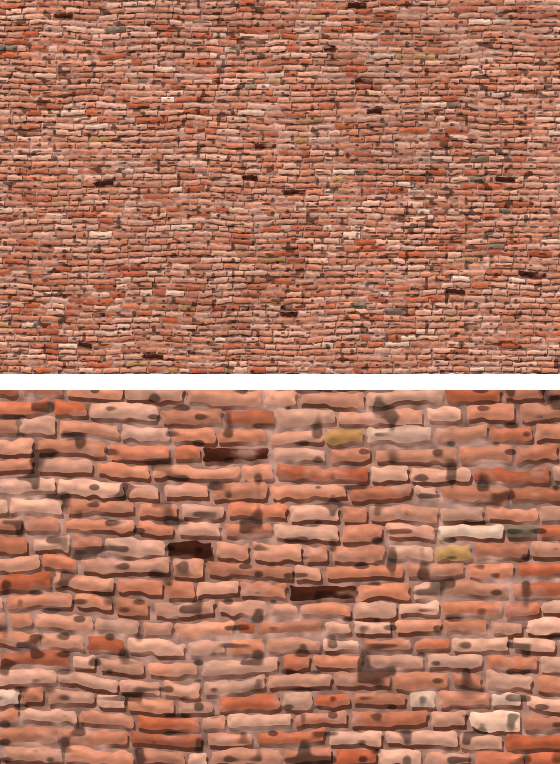
Top: the whole. Bottom: its middle third, enlarged.
Reproduce this texture procedurally as a Shadertoy shader.

```glsl
#define ROWS 58.0
#define BRICK_LENGTH 2.75
#define LENGTH_JITTER 0.62
#define JOINT 0.10
#define EDGE_WEAR 0.20
#define ROW_WAVE 0.75
#define SHADOW_SHIFT vec2(-0.10, 0.23)
#define SHADOW_DEPTH 0.92
#define GRAIN 0.30
#define MORTAR_SMEAR 0.55

const vec3 CLAY = vec3(0.76, 0.48, 0.365);
const vec3 PEACH = vec3(0.83, 0.61, 0.51);
const vec3 RED = vec3(0.69, 0.33, 0.21);
const vec3 CREAM = vec3(0.88, 0.74, 0.64);
const vec3 OCHRE = vec3(0.68, 0.52, 0.31);
const vec3 SLATE = vec3(0.42, 0.37, 0.33);
const vec3 HOLLOW = vec3(0.25, 0.12, 0.08);
const vec3 MORTAR = vec3(0.71, 0.54, 0.48);
const vec3 SHADOW = vec3(0.33, 0.18, 0.13);

float hash(vec2 p) {
    return fract(sin(dot(p, vec2(127.1, 311.7))) * 43758.5453);
}

float noise(vec2 p) {
    vec2 i = floor(p), f = fract(p);
    f = f * f * (3.0 - 2.0 * f);
    return mix(mix(hash(i), hash(i + vec2(1, 0)), f.x),
               mix(hash(i + vec2(0, 1)), hash(i + vec2(1, 1)), f.x), f.y);
}

float fbm(vec2 p) {
    float sum = 0.0, weight = 0.5;
    for (int i = 0; i < 4; i++) {
        sum += weight * noise(p);
        p = p * 2.03 + 17.3;
        weight *= 0.5;
    }
    return sum / 0.9375;
}

// Position of the joint to the left of a brick
float jointAt(float index, float row) {
    return index + LENGTH_JITTER * (hash(vec2(index, row + 71.0)) - 0.5);
}

// Signed distance to the nearest brick, in row heights; id names the brick
float brickDistance(vec2 p, out vec2 id) {
    p.y += ROW_WAVE * (noise(p * vec2(0.13, 0.21)) - 0.5)
         + 0.22 * (noise(p * vec2(0.7, 0.9) + 40.0) - 0.5);
    float row = floor(p.y);
    float stretch = BRICK_LENGTH * mix(0.8, 1.25, hash(vec2(row, 3.0)));
    float x = p.x / stretch + 9.0 * hash(vec2(row, 8.0));
    float index = floor(x);
    if (x < jointAt(index, row)) index -= 1.0;
    else if (x >= jointAt(index + 1.0, row)) index += 1.0;
    id = vec2(index, row);

    float left = jointAt(index, row), right = jointAt(index + 1.0, row);
    vec2 center = vec2(0.5 * (left + right) * stretch,
                       0.5 + 0.10 * (hash(id + 5.0) - 0.5));
    vec2 halfSize = vec2(0.5 * (right - left) * stretch - JOINT,
                         0.5 - JOINT - 0.09 * hash(id + 9.0));
    vec2 local = vec2(x * stretch, p.y - row) - center;
    local.y += local.x * 0.10 * (hash(id + 13.0) - 0.5);
    vec2 d = abs(local) - halfSize + 0.13;
    float box = length(max(d, 0.0)) + min(max(d.x, d.y), 0.0) - 0.13;
    return box + EDGE_WEAR * (noise(p * vec2(2.1, 3.3)) - 0.45);
}

// Fired clay tones with a few odd bricks
vec3 brickColor(vec2 id) {
    float tone = hash(id + 21.0), odd = hash(id + 33.0);
    vec3 color = mix(CLAY, PEACH, smoothstep(0.15, 0.9, tone));
    color = mix(color, RED, 0.85 * smoothstep(0.68, 0.98, hash(id + 27.0)));
    color = mix(color, CREAM, 0.8 * step(0.965, odd));
    color = mix(color, OCHRE, 0.8 * step(odd, 0.022));
    color = mix(color, SLATE, 0.8 * step(odd, 0.008));
    color = mix(color, HOLLOW, step(odd, 0.004));
    return color * mix(0.90, 1.08, hash(id + 45.0));
}

void mainImage(out vec4 fragColor, in vec2 fragCoord) {
    vec2 p = fragCoord / iResolution.y * ROWS;
    float blur = 0.6 * ROWS / iResolution.y;
    vec2 id, casterId;
    float face = brickDistance(p, id);
    float caster = brickDistance(p + SHADOW_SHIFT, casterId);
    float brickMask = 1.0 - smoothstep(-blur, blur, face);
    float casterMask = 1.0 - smoothstep(-blur, blur, caster);

    // Recessed mortar, shaded under each brick
    float depth = SHADOW_DEPTH * smoothstep(0.15, 0.6, fbm(p * vec2(0.35, 0.7) + 60.0));
    vec3 mortar = MORTAR * mix(0.78, 1.18, noise(p * 2.3 + 11.0));
    vec3 joint = mix(mortar, SHADOW, depth * mix(0.28, 1.0, casterMask));

    // Brick face with stains, a lit upper rim and a dim lower rim
    vec3 brick = brickColor(id);
    brick = mix(brick, MORTAR * 1.08,
                MORTAR_SMEAR * smoothstep(0.52, 0.8, fbm(p * vec2(0.6, 1.1) + 90.0)));
    vec2 unusedId;
    float above = brickDistance(p + vec2(0.0, 0.16), unusedId);
    float below = brickDistance(p - vec2(0.0, 0.16), unusedId);
    brick *= 1.0 + 0.45 * clamp(above - below, -0.3, 0.3);

    vec3 color = mix(joint, brick, brickMask);

    // Fine grain, chips and broad weathering
    color *= 1.0 + GRAIN * (fbm(p * vec2(1.8, 2.8) + 25.0) - 0.5);
    color *= 1.0 - 0.45 * smoothstep(0.68, 0.85, noise(p * vec2(1.3, 2.2) + 130.0));
    color *= 0.95 + 0.16 * fbm(p * vec2(0.05, 0.09) + 7.0);
    fragColor = vec4(clamp(color, 0.0, 1.0), 1.0);
}
```
